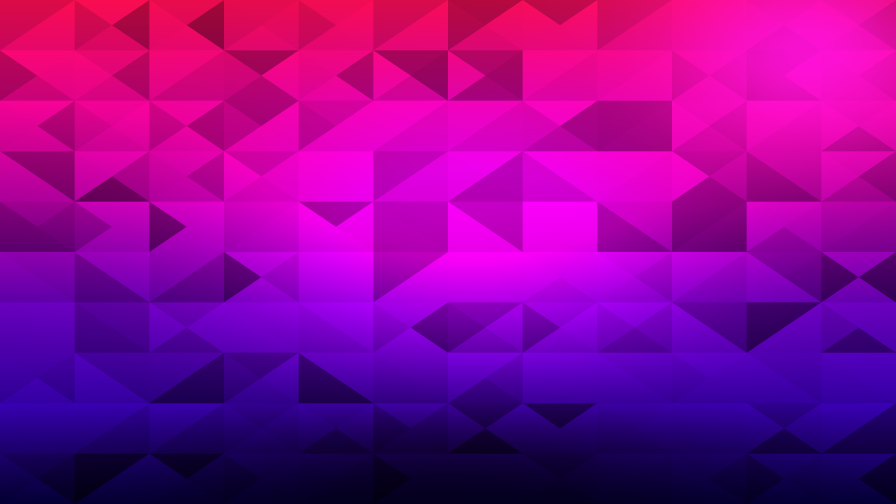
A WebGL 2 fragment shader for this background:

```glsl
#version 300 es
precision highp float;

uniform vec2 u_resolution;
out vec4 fragColor;

float hash(vec2 p) {
    return fract(sin(dot(p, vec2(127.1, 311.7))) * 43758.5453);
}

// Soft round falloff, 1 at the centre
float glow(vec2 offset, vec2 radius) {
    vec2 d = offset / radius;
    return exp(-dot(d, d));
}

// Vertical ramp from navy through violet to crimson
vec3 ramp(float y) {
    vec3 stops[6] = vec3[6](
        vec3(0.02, 0.00, 0.26), vec3(0.24, 0.00, 0.76), vec3(0.42, 0.00, 0.76),
        vec3(0.78, 0.00, 0.70), vec3(1.00, 0.01, 0.60), vec3(1.00, 0.05, 0.32));
    float t = clamp(y, 0.0, 0.9999) * 5.0;
    int i = int(t);
    return mix(stops[i], stops[i + 1], fract(t));
}

// Darkness of the triangle under p; each cell is cut by both diagonals
float facet(vec2 p) {
    vec2 grid = p * vec2(6.75, 10.0);
    vec2 cell = floor(grid);
    vec2 f = fract(grid) - 0.5;
    float rising = step(f.x, f.y);
    float falling = step(0.0, f.x + f.y);

    // Some cells join their quarters into two halves
    float joined = hash(cell + 37.0);
    float side = rising + 2.0 * falling;
    if (joined < 0.22) side = rising;
    else if (joined < 0.44) side = 2.0 * falling;

    float tone = hash(cell + vec2(side * 17.3, side * 5.9));
    return 0.02 + 0.42 * pow(tone, 3.0) + 0.09 * (0.5 - f.y);
}

void main() {
    vec2 p = gl_FragCoord.xy / u_resolution.y;
    float width = u_resolution.x / u_resolution.y;
    vec2 fromCentre = p - vec2(0.525 * width, 0.55);
    float centreGlow = glow(fromCentre, vec2(0.46, 0.27));
    float cornerGlow = glow(p - vec2(0.9 * width, 0.89), vec2(0.30, 0.20));

    // Background light
    vec3 color = ramp(p.y);
    color += vec3(0.46, 0.0, 0.40) * centreGlow;
    color *= 1.0 - 0.55 * glow(p - vec2(0.5 * width, 0.04), vec2(0.60, 0.16));
    color = mix(color, vec3(1.0, 0.07, 0.86), 0.95 * cornerGlow);

    // Smooth facet edges by averaging samples inside the pixel
    float dark = 0.0;
    for (int i = 0; i < 9; i++) {
        vec2 jitter = vec2(i % 3 - 1, i / 3 - 1) / 3.0;
        dark += facet(p + jitter / u_resolution.y) / 9.0;
    }
    dark *= 1.0 - 0.9 * cornerGlow - 0.35 * centreGlow;
    dark *= mix(1.35, 0.9, p.y);

    color = min(color, 1.0) * (1.0 - dark);
    fragColor = vec4(color, 1.0);
}
```
